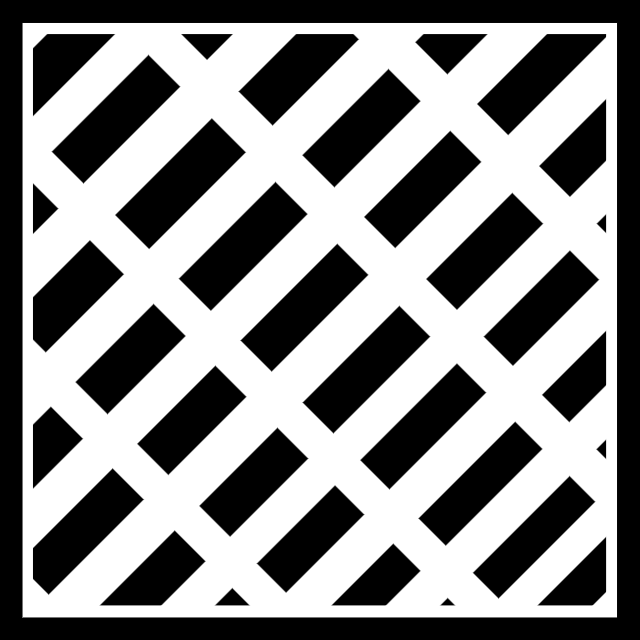
A WebGL 2 fragment shader for this pattern:

```glsl
#version 300 es
precision highp float;
// Framed diagonal lattice: black bars at 45 degrees between white crossing strips.

uniform vec2 u_resolution;
out vec4 fragColor;

const vec3 INK = vec3(0.0);
const vec3 PAPER = vec3(1.0);

// Frame and window as (left, bottom, right, top)
const vec4 FRAME = vec4(0.0352, 0.0352, 0.9642, 0.9642);
const vec4 WINDOW = vec4(0.0514, 0.0540, 0.9472, 0.9466);

const float BAR_SOFTNESS = 0.0014;
const float FRAME_SOFTNESS = 0.0007;

// Uneven dark bands as (start, end): ROWS step down-right, COLUMNS step up-right
const int ROW_COUNT = 10;
const vec2 ROWS[ROW_COUNT] = vec2[](
  vec2(0.127, 0.233), vec2(0.318, 0.417), vec2(0.516, 0.622),
  vec2(0.715, 0.815), vec2(0.908, 1.005), vec2(1.102, 1.198),
  vec2(1.282, 1.373), vec2(1.464, 1.549), vec2(1.634, 1.714),
  vec2(1.786, 1.872));

const int COLUMN_COUNT = 5;
const vec2 COLUMNS[COLUMN_COUNT] = vec2[](
  vec2(-0.853, -0.556), vec2(-0.479, -0.235), vec2(-0.156, 0.146),
  vec2(0.230, 0.499), vec2(0.583, 0.920));

// Signed distance to an interval, negative inside
float bandDistance(float v, vec2 band) {
  return max(band.x - v, v - band.y);
}

// Signed distance to an axis-aligned box, negative inside
float boxDistance(vec2 p, vec4 box) {
  return max(bandDistance(p.x, box.xz), bandDistance(p.y, box.yw));
}

// Bars are the overlap of any row band with any column band
float barDistance(vec2 p) {
  float across = p.x - p.y + 1.0;
  float along = p.x + p.y - 1.0;
  float rowDist = 10.0;
  float columnDist = 10.0;
  for (int i = 0; i < ROW_COUNT; i++) {
    rowDist = min(rowDist, bandDistance(across, ROWS[i]));
  }
  for (int i = 0; i < COLUMN_COUNT; i++) {
    columnDist = min(columnDist, bandDistance(along, COLUMNS[i]));
  }
  return max(rowDist, columnDist) * inversesqrt(2.0);
}

// Smooth coverage of the inside of a shape
float coverage(float dist, float softness) {
  return 1.0 - smoothstep(-softness, softness, dist);
}

void main() {
  float side = min(u_resolution.x, u_resolution.y);
  vec2 p = (gl_FragCoord.xy - 0.5 * u_resolution) / side + 0.5;
  float halfPixel = 0.5 / side;

  // White panel inside the black border
  float frameSoft = max(FRAME_SOFTNESS, halfPixel);
  float panel = coverage(boxDistance(p, FRAME), frameSoft);

  // Bars clipped to the window
  float bars = coverage(barDistance(p), max(BAR_SOFTNESS, halfPixel));
  bars *= coverage(boxDistance(p, WINDOW), frameSoft);

  fragColor = vec4(mix(INK, PAPER, panel * (1.0 - bars)), 1.0);
}
```
